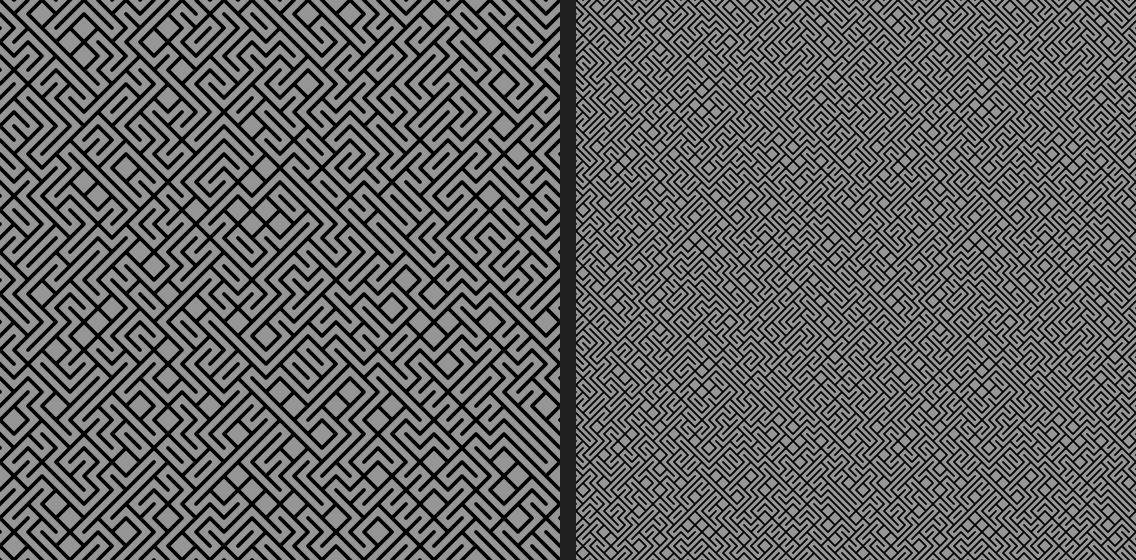
Left: one tile. Right: repeated 2 by 2.
This pattern is drawn by a WebGL 1 fragment shader. Its source:

```glsl
precision highp float;

uniform vec2 u_resolution;

const float CELLS = 40.0;        // whole cells per side, so the maze tiles
const float HALF_WIDTH = 0.13;   // stroke radius, in cells
const vec3 GROUND = vec3(0.59);
const vec3 INK = vec3(0.0);

float hash(vec2 p) {
  vec3 q = fract(p.xyx * 0.1031);
  q += dot(q, q.yzx + 33.33);
  return fract((q.x + q.y) * q.z);
}

// Distance from p to the segment running from -h to h
float segmentDistance(vec2 p, vec2 h) {
  float t = clamp(dot(p, h) / dot(h, h), -1.0, 1.0);
  return length(p - h * t);
}

// Distance to the diagonal of one cell; its slope is a wrapped coin toss
float diagonalDistance(vec2 p, vec2 cell, float cells) {
  float slope = hash(mod(cell, cells) + 7.0) < 0.5 ? 1.0 : -1.0;
  return segmentDistance(p - cell - 0.5, vec2(0.5, 0.5 * slope));
}

// Nearest stroke, including round caps that reach in from adjacent cells
float mazeDistance(vec2 p, float cells) {
  vec2 home = floor(p);
  float nearest = 2.0;
  for (int y = -1; y <= 1; y++) {
    for (int x = -1; x <= 1; x++) {
      vec2 cell = home + vec2(float(x), float(y));
      nearest = min(nearest, diagonalDistance(p, cell, cells));
    }
  }
  return nearest;
}

void main() {
  vec2 p = gl_FragCoord.xy / u_resolution * CELLS;
  float pixel = CELLS / min(u_resolution.x, u_resolution.y);

  // One-pixel linear edge
  float edge = mazeDistance(p, CELLS) - HALF_WIDTH;
  float ink = clamp(0.5 - edge / pixel, 0.0, 1.0);

  gl_FragColor = vec4(mix(GROUND, INK, ink), 1.0);
}
```
